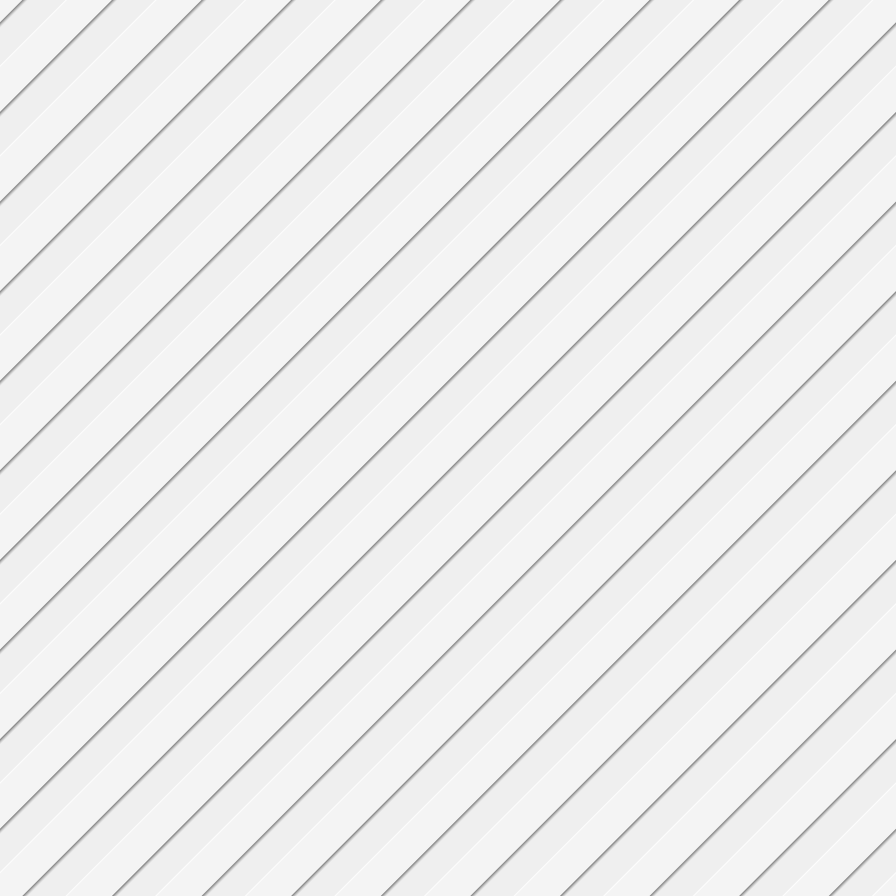
A WebGL 1 fragment shader for this pattern:

```glsl
precision highp float;

uniform vec2 u_resolution;

// Lengths are fractions of one stripe period, measured along x.
const float REPEATS = 10.0;
const float SHADOW_EDGE = 0.25;
const float SHADOW_WIDTH = 0.066;
const float SHADOW_DEPTH = 0.48;
const float SHADOW_FALLOFF = 1.5;
const float HIGHLIGHT_CENTER = 0.74;
const float HIGHLIGHT_WIDTH = 0.018;
const float HIGHLIGHT_STRENGTH = 0.9;
const float BAND_CENTER = 0.5;
const float BAND_WIDTH = 0.5;
const vec3 LIGHT_BAND = vec3(0.957);
const vec3 SHADED_BAND = vec3(0.937);
const vec3 HIGHLIGHT = vec3(1.0);

// Signed distance to the nearest repeat of a line, in periods.
float lineOffset(float phase, float center) {
  return fract(phase - center + 0.5) - 0.5;
}

// Smooth coverage of a stripe of the given width.
float stripe(float offset, float width, float blur) {
  float halfWidth = 0.5 * width;
  return smoothstep(-halfWidth - blur, -halfWidth + blur, offset)
       - smoothstep(halfWidth - blur, halfWidth + blur, offset);
}

// Crisp on the leading side, fading out on the other.
float castShadow(float offset, float blur) {
  float fade = clamp(1.0 - max(offset, 0.0) / SHADOW_WIDTH, 0.0, 1.0);
  return smoothstep(-blur, blur, offset) * pow(fade, SHADOW_FALLOFF);
}

void main() {
  vec2 uv = gl_FragCoord.xy / u_resolution;
  float phase = (uv.x - uv.y) * REPEATS;
  float blur = REPEATS / min(u_resolution.x, u_resolution.y);

  // Alternating flat bands
  float band = stripe(lineOffset(phase, BAND_CENTER), BAND_WIDTH, blur);
  vec3 color = mix(LIGHT_BAND, SHADED_BAND, band);

  // Bright bevel on one edge, soft shadow on the other
  float bevel = stripe(lineOffset(phase, HIGHLIGHT_CENTER), HIGHLIGHT_WIDTH, blur);
  color = mix(color, HIGHLIGHT, HIGHLIGHT_STRENGTH * bevel);
  color -= SHADOW_DEPTH * castShadow(lineOffset(phase, SHADOW_EDGE), blur);

  gl_FragColor = vec4(color, 1.0);
}
```
